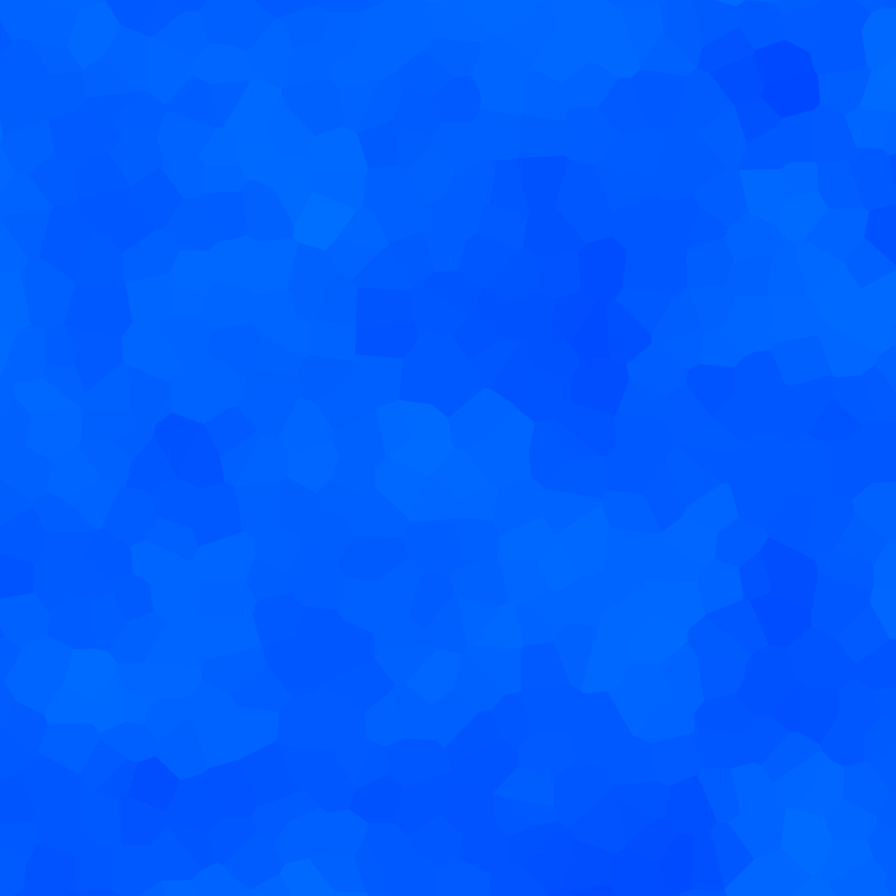
Reproduce this texture procedurally as a WebGL 1 fragment shader.

```glsl
precision highp float;

uniform vec2 u_resolution;

const float CELLS = 22.0;       // facets across the canvas
const float CLOUDS = 7.5;       // tone patches across the canvas
const float MEAN_GREEN = 0.36;
const float GREEN_SPREAD = 0.18;

float hash(vec2 p) {
  return fract(sin(dot(p, vec2(127.1, 311.7))) * 43758.5453);
}

vec2 hash2(vec2 p) {
  return vec2(hash(p), hash(p + vec2(37.2, 91.7)));
}

float valueNoise(vec2 p) {
  vec2 cell = floor(p);
  vec2 f = fract(p);
  vec2 w = f * f * (3.0 - 2.0 * f);
  float low = mix(hash(cell), hash(cell + vec2(1.0, 0.0)), w.x);
  float high = mix(hash(cell + vec2(0.0, 1.0)), hash(cell + vec2(1.0, 1.0)), w.x);
  return mix(low, high, w.y);
}

// Two octaves of soft cloud, about 0 to 1
float cloud(vec2 p) {
  return 0.7 * valueNoise(p) + 0.3 * valueNoise(p * 2.1 + vec2(17.3, 5.9));
}

// One flat tone per facet, taken from the cloud at its seed
vec3 facetColor(vec2 seed) {
  float tone = cloud(seed * CLOUDS / CELLS + vec2(3.4, 8.2)) - 0.5;
  float jitter = hash(seed) - 0.5;
  return vec3(0.0, MEAN_GREEN + GREEN_SPREAD * tone + 0.012 * jitter, 1.0);
}

// Voronoi facets, blended across the border with the nearest neighbour
vec3 facets(vec2 p, float pixel) {
  vec2 home = floor(p);
  vec2 nearest = home;
  vec2 second = home;
  float d1 = 1e4;
  float d2 = 1e4;
  for (int j = -2; j <= 2; j++) {
    for (int i = -2; i <= 2; i++) {
      vec2 cell = home + vec2(float(i), float(j));
      vec2 seed = cell + hash2(cell);
      vec2 offset = seed - p;
      float d = dot(offset, offset);
      if (d < d1) {
        d2 = d1;
        second = nearest;
        d1 = d;
        nearest = seed;
      } else if (d < d2) {
        d2 = d;
        second = seed;
      }
    }
  }
  float border = (d2 - d1) / (2.0 * max(distance(nearest, second), 1e-3));
  float inside = smoothstep(-pixel, pixel, border);
  return mix(facetColor(second), facetColor(nearest), inside);
}

void main() {
  float side = min(u_resolution.x, u_resolution.y);
  vec2 uv = gl_FragCoord.xy / side;
  gl_FragColor = vec4(facets(uv * CELLS, CELLS / side), 1.0);
}
```
